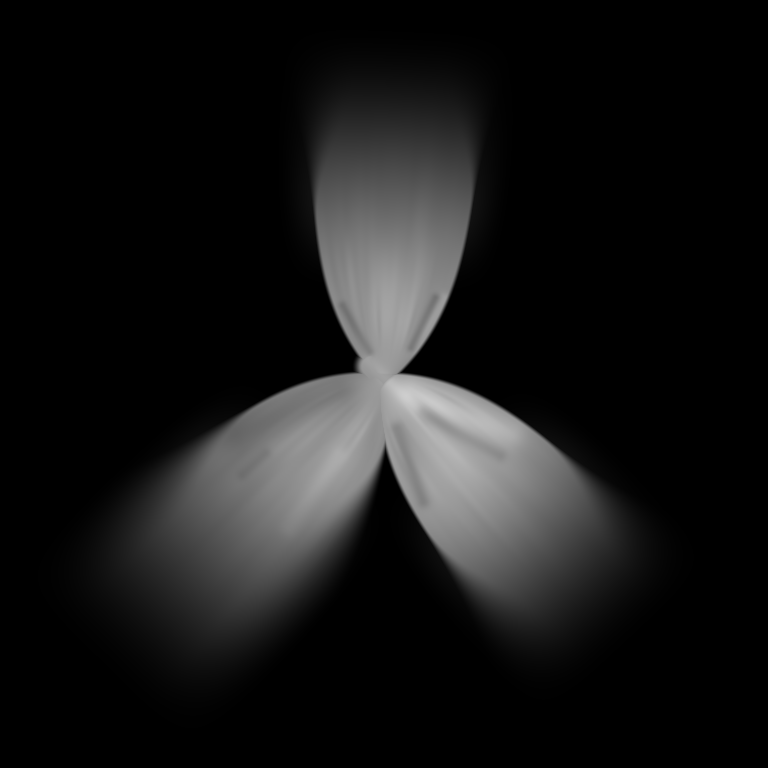
This background is drawn by a three.js fragment shader. Its source:

```glsl
// Three soft grey petals of light, gathered in a twisted knot on black.
// Each petal is a flaring profile around an axis, fading along its length;
// noise stretched along the petal makes pleats, and soft strokes make folds.

varying vec2 vUv;

const vec2 KNOT = vec2(0.501, 0.507);
const float BASE_WIDTH = 0.011;
const float FLARE = 0.104;

float hash(vec2 p) {
  vec3 q = fract(vec3(p.xyx) * 0.1031);
  q += dot(q, q.yzx + 33.33);
  return fract((q.x + q.y) * q.z);
}

float noise(vec2 p) {
  vec2 i = floor(p);
  vec2 f = fract(p);
  f = f * f * (3.0 - 2.0 * f);
  float low = mix(hash(i), hash(i + vec2(1.0, 0.0)), f.x);
  float high = mix(hash(i + vec2(0.0, 1.0)), hash(i + vec2(1.0, 1.0)), f.x);
  return mix(low, high, f.y);
}

float segmentDistance(vec2 p, vec2 a, vec2 b) {
  vec2 ab = b - a;
  float h = clamp(dot(p - a, ab) / dot(ab, ab), 0.0, 1.0);
  return length(p - a - ab * h);
}

// Soft stroke with a gaussian cross-section
float stroke(vec2 p, vec2 a, vec2 b, float width) {
  float d = segmentDistance(p, a, b) / width;
  return exp(-d * d);
}

// span: where the fade begins and ends along the axis
// blurStart: where the left (x) and right (y) edges begin to dissolve
float petal(vec2 p, vec2 axis, float scale, vec2 span, vec2 blurStart,
            float halo, float seed) {
  axis = normalize(axis);
  float along = dot(p, axis);
  float across = dot(p, vec2(axis.y, -axis.x));
  float t = max(along, 0.0);
  float width = scale * (BASE_WIDTH + FLARE * (1.0 - exp(-t / FLARE)));
  float side = across / width;
  float away = abs(across) - width;

  // Crisp near the knot, diffuse toward the tip
  float start = mix(blurStart.x, blurStart.y, smoothstep(-0.3, 0.3, side));
  float blur = mix(0.004, 0.06, smoothstep(start, start + 0.21, t));
  float body = 1.0 - smoothstep(-blur, blur * 0.8, away);
  float glow = halo * smoothstep(0.11, 0.25, t)
             * (1.0 - smoothstep(-0.015, 0.05, away));

  // Pleats follow the flare and vanish with distance
  float pleat = noise(vec2(side * 5.0 + seed, t * 9.0 + seed)) - 0.5;
  pleat += 0.5 * (noise(vec2(side * 12.0 + seed, t * 14.0)) - 0.5);
  float pleatFade = smoothstep(0.02, 0.08, t) * exp(-t / 0.16);
  float shade = 1.0 + 0.24 * pleat * pleatFade - 0.13 * side * side * body;

  float fade = 1.0 - smoothstep(span.x, span.y, t);
  return max(body * shade, glow) * fade * smoothstep(-0.012, 0.008, along);
}

void main() {
  vec2 p = vUv - KNOT;

  // Petals
  float top = 0.61 * petal(p, vec2(0.045, 1.0), 1.0,
    vec2(0.07, 0.465), vec2(0.20, 0.23), 0.22, 3.0);
  float right = 0.67 * petal(p, vec2(0.68, -0.73), 1.0,
    vec2(0.12, 0.475), vec2(0.20, 0.18), 0.14, 17.0);
  float left = 0.61 * petal(p, vec2(-0.70, -0.71), 1.08,
    vec2(0.09, 0.535), vec2(0.05, 0.14), 0.16, 31.0);

  // Folds in the top petal
  top *= 1.0 - 0.20 * stroke(p, vec2(0.035, 0.040), vec2(0.066, 0.105), 0.006);
  top *= 1.0 + 0.14 * stroke(p, vec2(0.042, 0.035), vec2(0.078, 0.105), 0.007);
  top *= 1.0 - 0.16 * stroke(p, vec2(-0.020, 0.035), vec2(-0.055, 0.095), 0.006);

  // Folds and sheen in the right petal
  right *= 1.0 + 0.16 * stroke(p, vec2(0.035, -0.018), vec2(0.165, -0.070), 0.020);
  right *= 1.0 - 0.12 * stroke(p, vec2(0.050, -0.045), vec2(0.150, -0.100), 0.009);
  right *= 1.0 - 0.16 * stroke(p, vec2(0.016, -0.065), vec2(0.050, -0.160), 0.009);

  // Folds in the left petal
  left *= 1.0 - 0.20 * stroke(p, vec2(-0.060, -0.018), vec2(-0.190, -0.070), 0.030);
  left *= 1.0 - 0.10 * stroke(p, vec2(-0.155, -0.098), vec2(-0.185, -0.125), 0.008);
  left *= 1.0 + 0.08 * stroke(p, vec2(-0.060, -0.100), vec2(-0.125, -0.195), 0.012);

  // Twisted knot with one diagonal band across it
  float knotEdge = segmentDistance(p, vec2(-0.017, 0.016), vec2(0.012, -0.018));
  float knot = 0.58 * (1.0 - smoothstep(0.012, 0.026, knotEdge));
  float band = stroke(p, vec2(-0.022, 0.024), vec2(0.045, -0.045), 0.009);

  float light = max(max(top, knot), max(left, right));
  light *= 1.0 + 0.08 * band;
  gl_FragColor = vec4(vec3(clamp(light, 0.0, 1.0)), 1.0);
}
```
